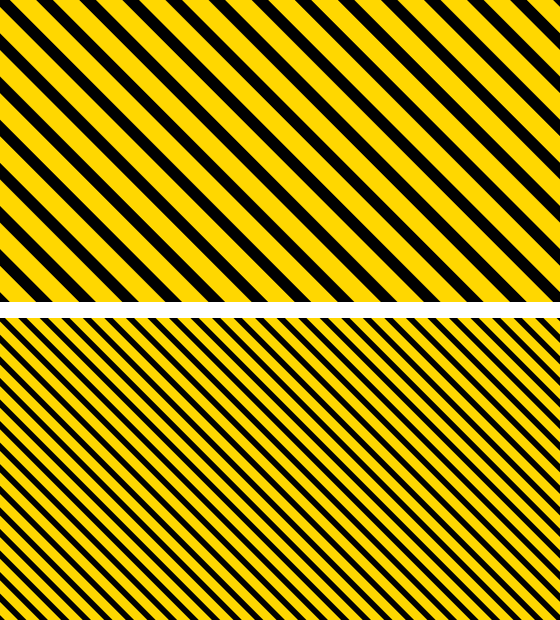
Top, the tile; bottom, the same tile 2 across and 2 down.
Reproduce this pattern procedurally as a Shadertoy shader.

```glsl
// Diagonal hazard stripes: flat black bands falling to the right on gold.
// A linear phase with whole repeats on both axes tiles without a seam;
// each band is a periodic distance with its edge smoothed over one pixel.

const vec3 GOLD = vec3(1.0, 0.843, 0.0);
const vec3 BLACK = vec3(0.0);
const vec2 REPEATS = vec2(13.0, 7.0);  // whole stripes across and up
const float BAND_WIDTH = 0.386;        // black share of one period
const float BAND_CENTER = 0.034;       // band offset, in periods

// Signed distance to the nearest band edge, in periods; negative inside.
float bandDistance(float phase, float center, float width) {
    float offset = fract(phase - center + 0.5) - 0.5;
    return abs(offset) - 0.5 * width;
}

// Coverage of the region with negative distance, for a given pixel size.
float coverage(float dist, float pixel) {
    return clamp(0.5 - dist / pixel, 0.0, 1.0);
}

void mainImage(out vec4 fragColor, in vec2 fragCoord) {
    vec2 uv = fragCoord / iResolution.xy;

    // Stripe phase and the length of its gradient per pixel
    float phase = dot(uv, REPEATS);
    float pixel = length(REPEATS / iResolution.xy);

    float band = coverage(bandDistance(phase, BAND_CENTER, BAND_WIDTH), pixel);
    fragColor = vec4(mix(GOLD, BLACK, band), 1.0);
}
```
